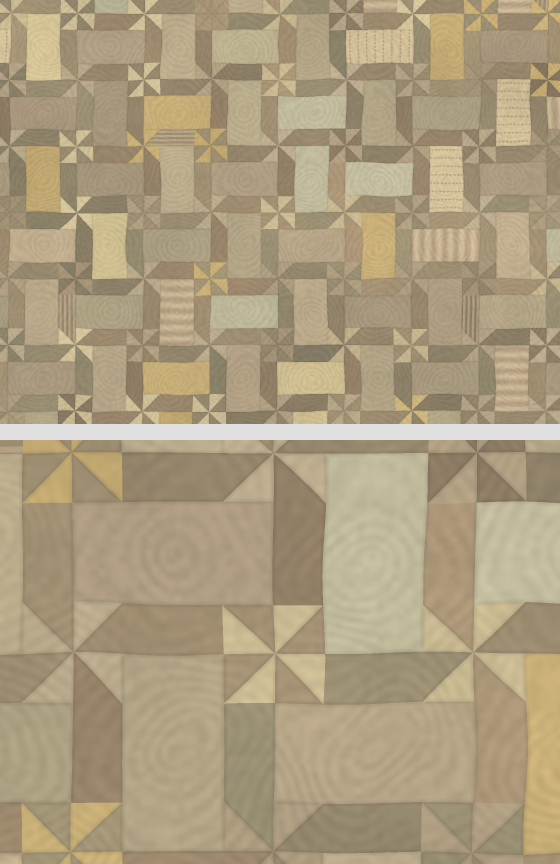
Top: the whole. Bottom: its middle third, enlarged.
Give the GLSL for this pattern, as a WebGL 1 fragment shader.

```glsl
precision highp float;
// Pieced quilt: square cells hold a long panel with a sash strip on both sides,
// turned a quarter in every other cell; eight-bladed pinwheels sit on the corners.
// Hashes choose the fabrics; warped ripples and noise give stitching and wear.
uniform vec2 u_resolution;

#define REPEATS vec2(8.33, 6.395)   // cells across and down
#define ORIGIN vec2(0.152, 0.203)   // grid offset from the upper left
#define LEAN 0.037                  // sideways drift down the quilt
#define WOBBLE 0.035                // unevenness of the piecing
#define SEAM_WIDTH 0.022
#define SEAM_DEPTH 0.07
#define QUILT_LINES 13.0            // stitched ripples per cell
#define QUILT_DEPTH 0.055
#define WEAR 0.06
#define GRAIN 0.05

float hash(vec2 p) {
  vec3 q = fract(vec3(p.xyx) * 0.1031 + 0.37);
  q += dot(q, q.yzx + 33.33);
  return fract((q.x + q.y) * q.z);
}

float noise(vec2 p) {
  vec2 i = floor(p), f = fract(p);
  f = f * f * (3.0 - 2.0 * f);
  return mix(mix(hash(i), hash(i + vec2(1.0, 0.0)), f.x),
             mix(hash(i + vec2(0.0, 1.0)), hash(i + 1.0), f.x), f.y);
}

bool isEven(vec2 p) { return mod(p.x + p.y, 2.0) < 0.5; }

// Browns and olive greys of sashes and dark blades
vec3 darkFabric(float tone, float tint) {
  vec3 olive = mix(vec3(0.52, 0.49, 0.40), vec3(0.62, 0.58, 0.46), tone);
  vec3 brown = mix(vec3(0.53, 0.46, 0.37), vec3(0.68, 0.59, 0.47), tone);
  return mix(olive, brown, tint);
}

// Creams, golds and tans of the light blades
vec3 lightFabric(float pick, float tone) {
  if (pick < 0.30) return mix(vec3(0.76, 0.70, 0.55), vec3(0.84, 0.78, 0.62), tone);
  if (pick < 0.43) return mix(vec3(0.76, 0.66, 0.44), vec3(0.81, 0.72, 0.50), tone);
  return mix(vec3(0.64, 0.57, 0.46), vec3(0.74, 0.68, 0.56), tone);
}

// Long panel; q.x runs along it
vec3 panelFabric(vec2 q, vec2 cell) {
  float pick = hash(cell + 51.7), tone = hash(cell + 17.3);
  if (pick < 0.13) return mix(vec3(0.75, 0.65, 0.44), vec3(0.80, 0.71, 0.50), tone);
  if (pick < 0.21) return mix(vec3(0.79, 0.73, 0.55), vec3(0.84, 0.77, 0.59), tone);
  if (pick < 0.30) return mix(vec3(0.72, 0.70, 0.58), vec3(0.78, 0.75, 0.64), tone);
  if (pick < 0.40) {  // soft woven bands
    float band = 0.5 + 0.5 * sin(q.x * 38.0 + tone * 6.0);
    return mix(vec3(0.70, 0.61, 0.50), vec3(0.79, 0.72, 0.59), band);
  }
  if (pick < 0.47) {  // dashed print
    float row = 1.0 - smoothstep(0.05, 0.13, abs(fract(q.x * 8.0) - 0.5));
    float dash = step(0.35, fract(q.y * 18.0 + floor(q.x * 8.0) * 0.4));
    return mix(vec3(0.82, 0.75, 0.60), vec3(0.68, 0.58, 0.45), 0.7 * row * dash);
  }
  vec3 tan1 = mix(vec3(0.64, 0.585, 0.48), vec3(0.75, 0.69, 0.56), tone);
  return tan1 + vec3(-0.01, 0.008, 0.0) * (hash(cell + 5.1) * 2.0 - 1.0);
}

// Sash strip: related to its home pinwheel, with a tone of its own
vec3 sashFabric(vec2 q, vec2 cell, float side, vec2 home) {
  vec2 key = cell * 2.0 + vec2(side, 83.0);
  float tone = mix(hash(home + 29.0), hash(key), 0.55);
  vec3 col = darkFabric(tone, hash(key + 41.0));
  if (hash(key + 9.0) < 0.08)
    col = mix(col, vec3(0.78, 0.70, 0.57), 0.6 * smoothstep(-0.3, 0.3, sin(q.y * 95.0)));
  return col;
}

vec3 pieceColour(vec2 g) {
  vec2 cell = floor(g), p = g - cell - 0.5;
  bool upright = isEven(cell);
  vec2 q = upright ? p.yx : p;
  float seam = min(abs(abs(q.y) - 0.25), 0.5 - max(abs(q.x), abs(q.y)));
  vec3 col;
  if (abs(q.y) < 0.25) {
    col = panelFabric(q, cell);
  } else {
    float side = step(0.0, q.y);
    vec2 home = cell + vec2(upright ? side : 1.0 - side, side);
    vec2 hub = floor(g + 0.5), r = g - hub;
    bool corner = abs(q.x) > 0.25;
    bool darkBlade = (abs(r.y) > abs(r.x)) == (r.x * r.y > 0.0);
    // Each sash runs on into one blade of its home pinwheel
    if (!corner || (darkBlade && isEven(hub))) col = sashFabric(q, cell, side, home);
    else if (darkBlade) col = darkFabric(hash(hub + 61.0), hash(hub + 73.0));
    else col = lightFabric(hash(hub + 97.0), hash(hub + 13.0));
    if (corner) seam = min(seam, 0.7 * abs(abs(r.x) - abs(r.y)));
  }
  return col * (1.0 - SEAM_DEPTH * (1.0 - smoothstep(0.0, SEAM_WIDTH, seam)));
}

vec2 quiltGrid(vec2 frag) {
  vec2 uv = frag / u_resolution;
  uv.y = 1.0 - uv.y;
  vec2 g = uv * REPEATS - ORIGIN + vec2(LEAN * uv.y, 0.0);
  return g + WOBBLE * (vec2(noise(g * 2.3 + 40.0), noise(g * 2.3 + 70.0)) - 0.5);
}

void main() {
  // Average nine samples per pixel to smooth the piece edges
  vec3 col = vec3(0.0);
  for (int i = 0; i < 9; i++) {
    vec2 k = vec2(mod(float(i), 3.0), floor(float(i) / 3.0)) - 1.0;
    col += pieceColour(quiltGrid(gl_FragCoord.xy + k / 3.0)) / 9.0;
  }
  // Stitched ripples, cloth grain and faded patches
  vec2 g = quiltGrid(gl_FragCoord.xy);
  float ring = length(fract(g) - 0.5) * QUILT_LINES + 3.0 * noise(g * 3.0 + 20.0);
  float ripple = sin(6.2832 * ring) * (0.35 + 0.65 * noise(g * 5.0 + 9.0));
  float wear = noise(g * 0.9 + 30.0) + 0.6 * noise(g * 4.0 + 60.0) - 0.8;
  float grain = noise(g * 28.0 + 90.0) - 0.5;
  col *= 1.0 + 0.5 * QUILT_DEPTH * ripple + WEAR * wear + GRAIN * grain;
  gl_FragColor = vec4(col, 1.0);
}
```
